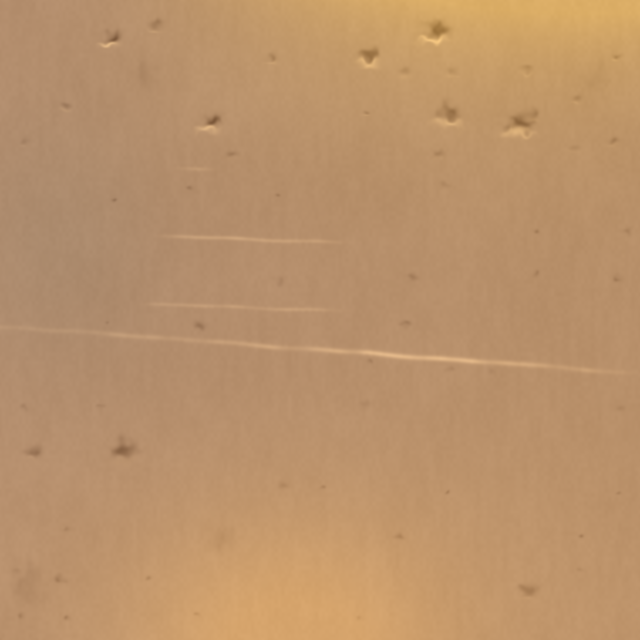
This texture is drawn by a WebGL 2 fragment shader. Its source:

```glsl
#version 300 es
precision highp float;
// A smooth tan surface under warm light: soft glows from the upper right and
// lower edge, faint mottling, thin slanted scratches, and scattered pits
// whose lower rims catch the light near the top.
uniform vec2 u_resolution;
out vec4 fragColor;

float hash(vec2 p) {
    vec3 q = fract(vec3(p.xyx) * 0.1031);
    q += dot(q, q.yzx + 33.33);
    return fract((q.x + q.y) * q.z);
}

float noise(vec2 p) {
    vec2 i = floor(p), f = fract(p);
    f = f * f * (3.0 - 2.0 * f);
    return mix(mix(hash(i), hash(i + vec2(1, 0)), f.x),
               mix(hash(i + vec2(0, 1)), hash(i + vec2(1, 1)), f.x), f.y);
}

float fbm(vec2 p) {
    float sum = 0.0, amp = 0.5;
    for (int i = 0; i < 4; i++) {
        sum += amp * noise(p);
        p = p * 2.03 + 17.1;
        amp *= 0.5;
    }
    return sum;
}

float blob(vec2 d, vec2 radius) {
    d /= radius;
    return exp(-dot(d, d));
}

// Thin line from xs.x to xs.y, starting at height y, broken up along its length
float scratch(vec2 p, vec2 xs, float y, float slope, float width) {
    float d = p.y - y - slope * (p.x - xs.x) - 0.003 * (noise(p.xx * 14.0) - 0.5);
    float ends = smoothstep(xs.x - 0.01, xs.x + 0.04, p.x)
               * (1.0 - smoothstep(xs.y - 0.12, xs.y, p.x));
    float wear = 0.45 + 0.75 * noise(vec2(p.x * 38.0, y * 91.0));
    return exp(-d * d / (width * width)) * ends * wear;
}

// Scattered marks, one per grid cell: x is the dark hollow, y the lit lower rim
vec2 pits(vec2 p, float cells, float chance, float size, float seed) {
    vec2 id = floor(p * cells), key = id + seed;
    if (hash(key) > chance) return vec2(0);
    vec2 centre = (id + 0.3 + 0.4 * vec2(hash(key + 7.3), hash(key + 19.7))) / cells;
    float r = size * mix(0.55, 1.25, hash(key + 41.1));
    vec2 warp = vec2(noise(p * 85.0 + seed), noise(p * 85.0 + 50.0)) - 0.5;
    vec2 d = p - centre + warp * r * 1.3;
    float strength = mix(0.35, 1.0, hash(key + 63.0));
    float hollow = blob(d, r * vec2(1.1, 0.85));
    float rim = blob(d + vec2(0.3, 1.3) * r, r * vec2(1.4, 0.5));
    return vec2(hollow, rim) * strength;
}

void main() {
    vec2 p = gl_FragCoord.xy / u_resolution;

    // Base tone: cooler at the left, warmer toward the right
    vec3 colour = mix(vec3(0.692, 0.545, 0.425), vec3(0.712, 0.556, 0.412),
                      smoothstep(0.0, 1.0, p.x));
    colour = mix(colour, vec3(0.64, 0.54, 0.44), 0.4 * blob(p - vec2(0.08, 0.62), vec2(0.17, 0.2)));

    // Warm reflected light
    float low = 0.8 * blob(p - vec2(0.46, -0.02), vec2(0.24, 0.19))
              + 0.35 * blob(p - vec2(0.5, 0.0), vec2(0.75, 0.34));
    float high = exp((p.y - 1.0) / 0.085) * smoothstep(0.1, 0.95, p.x)
               + 0.25 * blob(p - vec2(0.75, 1.0), vec2(0.6, 0.3));
    colour = mix(colour, vec3(0.84, 0.645, 0.425), min(low, 1.0));
    colour = mix(colour, vec3(0.86, 0.68, 0.40), min(high, 1.0));

    // Broad mottling, soft upright streaks and fine grain
    colour += 0.030 * (fbm(p * 7.0) - 0.47);
    colour += 0.014 * (noise(p * vec2(95.0, 24.0)) - 0.5);
    colour += 0.014 * (noise(p * vec2(190.0, 150.0)) - 0.5);

    // Short parallel scratches, then one long one crossing the surface
    float line = 0.0;
    for (int i = 0; i < 3; i++) {
        float k = float(i);
        vec2 span = vec2(0.27 - 0.025 * k, 0.36 + 0.21 * min(k, 1.0));
        line += scratch(p, span, 0.737 - 0.106 * k, -0.034, 0.0033) * (1.0 - 0.22 * k);
    }
    float middle = 0.45 + 0.75 * blob(p - vec2(0.66, 0.44), vec2(0.24, 0.3));
    line += middle * scratch(p, vec2(-0.05, 1.02), 0.494, -0.074, 0.0042);
    colour += vec3(0.125, 0.115, 0.085) * line;

    // Deep pits gather near the top; small specks and smudges lie anywhere
    float upper = smoothstep(0.68, 0.85, p.y);
    vec2 deep = pits(p, 8.0, mix(0.07, 0.36, upper), 0.0115, 3.0);
    vec2 speck = pits(p, 15.0, 0.22, 0.0058, 37.0);
    vec2 smudge = pits(p * vec2(1.0, 0.55), 7.0, 0.2, 0.016, 80.0);
    float dark = deep.x * mix(0.19, 0.27, upper) + 0.10 * speck.x + 0.045 * smudge.x;
    colour -= dark * vec3(1.0, 0.95, 0.85);
    colour += vec3(0.23, 0.21, 0.14) * (deep.y * mix(0.1, 1.0, upper) + 0.2 * speck.y * upper);

    fragColor = vec4(clamp(colour, 0.0, 1.0), 1.0);
}
```
